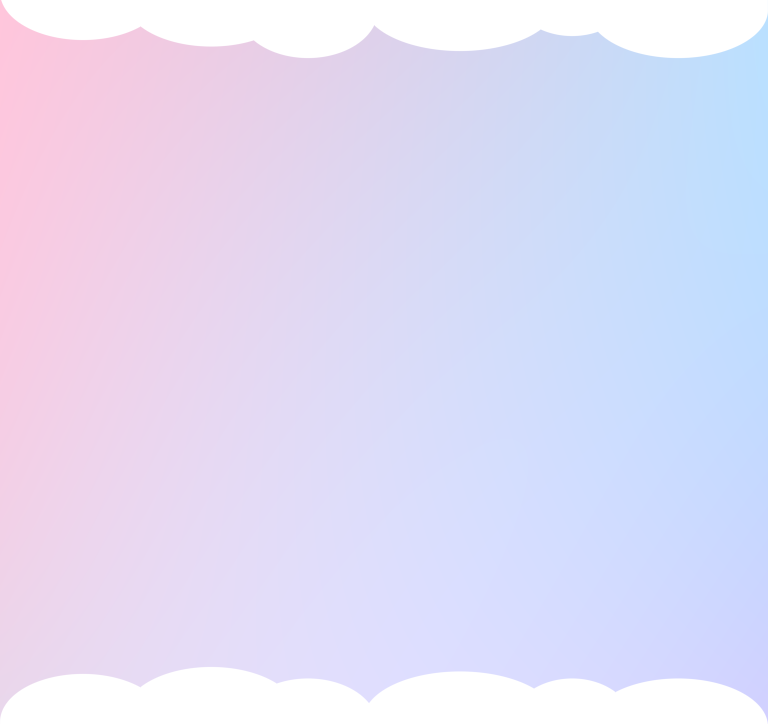
This background is drawn by a WebGL 1 fragment shader. Its source:

```glsl
precision highp float;

uniform vec2 u_resolution;

const float PUFF_HEIGHT = 0.0664;
const vec3 CLOUD_WHITE = vec3(1.0);

// Smooth curve through three colours at t = 0, 0.5 and 1
vec3 blend3(vec3 start, vec3 middle, vec3 end, float t) {
  return start * (1.0 - t) * (1.0 - 2.0 * t)
       + middle * 4.0 * t * (1.0 - t)
       + end * t * (2.0 * t - 1.0);
}

// Pastel sky, blended across each row and then upwards
vec3 skyColor(vec2 uv) {
  vec3 low = blend3(vec3(0.91, 0.845, 0.925), vec3(0.88, 0.87, 1.0),
                    vec3(0.825, 0.815, 1.0), uv.x);
  vec3 mid = blend3(vec3(0.97, 0.80, 0.89), vec3(0.86, 0.86, 0.97),
                    vec3(0.755, 0.86, 1.0), uv.x);
  vec3 high = blend3(vec3(1.0, 0.775, 0.86), vec3(0.87, 0.815, 0.915),
                     vec3(0.73, 0.88, 1.0), uv.x);
  return blend3(low, mid, high, uv.y);
}

// Approximate signed distance to a half ellipse standing on a column
float domeDistance(vec2 offset, vec2 radius) {
  offset.y = max(offset.y, 0.0);
  float scaled = length(offset / radius);
  float slope = length(offset / (radius * radius));
  return scaled * (scaled - 1.0) / max(slope, 1e-5);
}

// One puff rising from an edge; height is measured away from that edge
float puff(vec2 fromEdge, float centerX, float radiusX, float top, vec2 resolution) {
  vec2 center = vec2(centerX, top - PUFF_HEIGHT);
  vec2 radius = vec2(radiusX, PUFF_HEIGHT);
  return domeDistance((fromEdge - center) * resolution, radius * resolution);
}

// A pair of puffs sharing a column: one on the ceiling, one on the floor
float puffPair(vec2 uv, float centerX, float radiusX, float drop, float rise, vec2 resolution) {
  float ceiling = puff(vec2(uv.x, 1.0 - uv.y), centerX, radiusX, drop, resolution);
  float ground = puff(uv, centerX, radiusX, rise, resolution);
  return min(ceiling, ground);
}

// Union of all puffs, as a distance in pixels
float cloudDistance(vec2 uv, vec2 resolution) {
  float d = puffPair(uv, 0.108, 0.108, 0.0553, 0.0692, resolution);
  d = min(d, puffPair(uv, 0.275, 0.113, 0.0643, 0.0788, resolution));
  d = min(d, puffPair(uv, 0.401, 0.091, 0.0802, 0.0629, resolution));
  d = min(d, puffPair(uv, 0.599, 0.126, 0.0705, 0.0726, resolution));
  d = min(d, puffPair(uv, 0.745, 0.081, 0.0498, 0.0629, resolution));
  return min(d, puffPair(uv, 0.883, 0.117, 0.0802, 0.0629, resolution));
}

void main() {
  vec2 uv = gl_FragCoord.xy / u_resolution;
  float cover = 1.0 - smoothstep(-0.7, 0.7, cloudDistance(uv, u_resolution));
  vec3 color = mix(skyColor(uv), CLOUD_WHITE, cover);
  gl_FragColor = vec4(color, 1.0);
}
```
